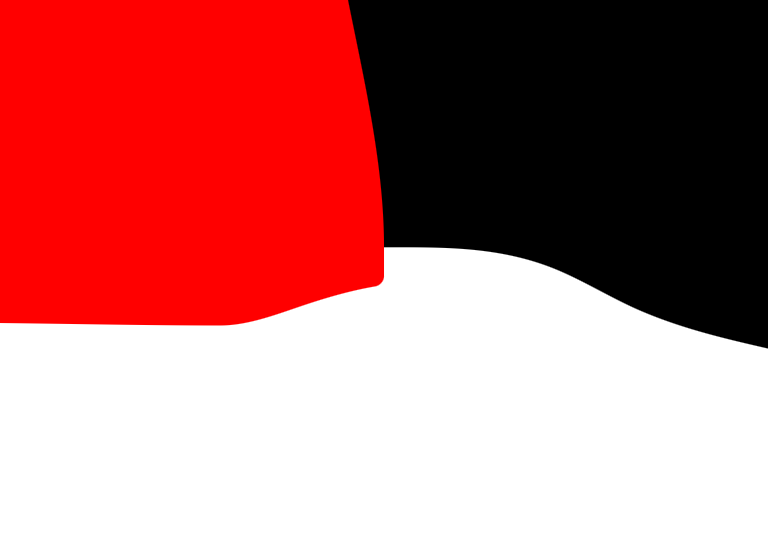
Reproduce this background procedurally as a Shadertoy shader.

```glsl
const vec3 PAPER = vec3(1.0);
const vec3 INK   = vec3(0.0);
const vec3 RED   = vec3(1.0, 0.0, 0.0);

const float ASPECT = 512.0 / 372.0;
const float CORNER_RADIUS = 0.016;

// Knots: position along the axis, height, slope
const vec3 RED_HEM[4] = vec3[4](
    vec3(0.0000, 0.4211, -0.011), vec3(0.3943, 0.4167, 0.0),
    vec3(0.5376, 0.4507,  0.340), vec3(0.6882, 0.4892, 0.14));
const vec3 INK_HEM[4] = vec3[4](
    vec3(0.6882, 0.5568,  0.000), vec3(0.9857, 0.5215, -0.38),
    vec3(1.1470, 0.4435, -0.430), vec3(1.3763, 0.3754, -0.23));
const vec3 SIDE_LOW  = vec3(0.5568, 0.6882,  0.0);
const vec3 SIDE_HIGH = vec3(1.0000, 0.6237, -0.2);

// Cubic Hermite span between two knots, held constant beyond its ends
float hermite(float x, vec3 a, vec3 b) {
    float span = b.x - a.x;
    float t = clamp((x - a.x) / span, 0.0, 1.0);
    float s = 1.0 - t;
    return mix(a.y, b.y, t * t * (3.0 - 2.0 * t))
         + span * t * s * (a.z * s - b.z * t);
}

// Smooth curve through four knots
float curve(float x, vec3 knots[4]) {
    float y = knots[0].y;
    for (int i = 0; i < 3; i++) {
        if (x >= knots[i].x) y = hermite(x, knots[i], knots[i + 1]);
    }
    return y;
}

// Intersection of two half spaces with a rounded corner
float roundedIntersection(float a, float b, float radius) {
    vec2 d = vec2(a, b) + radius;
    return min(max(d.x, d.y), 0.0) + length(max(d, 0.0)) - radius;
}

// Antialiased coverage of the negative side of a field
float coverage(float d) {
    return clamp(0.5 - d / max(fwidth(d), 1e-6), 0.0, 1.0);
}

void mainImage(out vec4 fragColor, in vec2 fragCoord) {
    vec2 p = fragCoord / iResolution.xy * vec2(ASPECT, 1.0);

    // Dark field above its wavy lower edge
    float inkField = curve(p.x, INK_HEM) - p.y;

    // Red field bounded by a bowed side and a wavy hem
    float side = p.x - hermite(p.y, SIDE_LOW, SIDE_HIGH);
    float hem = curve(p.x, RED_HEM) - p.y;
    float redField = roundedIntersection(side, hem, CORNER_RADIUS);

    // Layers from back to front
    vec3 color = mix(PAPER, INK, coverage(inkField));
    color = mix(color, RED, coverage(redField));
    fragColor = vec4(color, 1.0);
}
```
